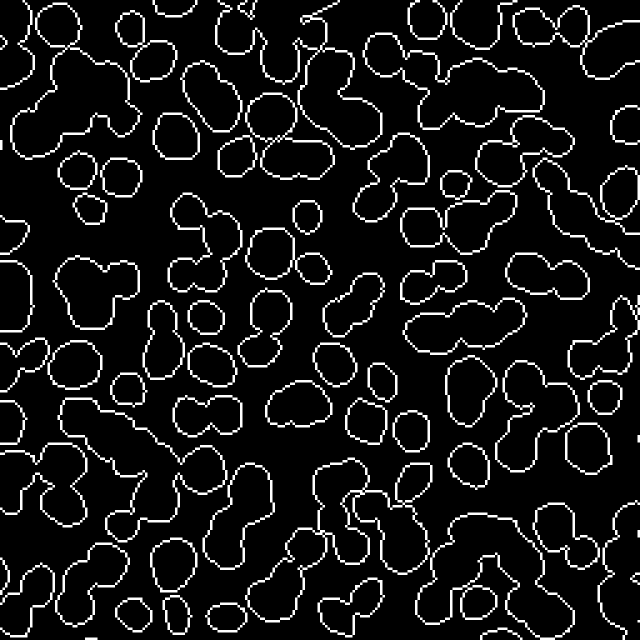
Give the GLSL for this pattern, as a Shadertoy shader.

```glsl
// Thin white outlines around a scatter of merged, slightly wobbly oval grains on black.
// Ovals sit on a jittered grid and join by the minimum of their distances; the rim of
// the union is traced one cell wide on a fine 256-cell raster, giving stepped contours.

const float RASTER = 256.0;   // raster cells per canvas height
const float GRID = 13.0;      // grains per canvas height

vec2 hash22(vec2 p) {
    vec3 a = fract(p.xyx * vec3(0.1031, 0.1030, 0.0973));
    a += dot(a, a.yzx + 33.33);
    return fract((a.xx + a.yz) * a.zy);
}

// Two-channel value noise, centred on zero
vec2 noise2(vec2 p) {
    vec2 i = floor(p), f = fract(p);
    f = f * f * (3.0 - 2.0 * f);
    vec2 low = mix(hash22(i), hash22(i + vec2(1, 0)), f.x);
    vec2 high = mix(hash22(i + vec2(0, 1)), hash22(i + vec2(1, 1)), f.x);
    return mix(low, high, f.y) - 0.5;
}

// Approximate signed distance to an ellipse with semi-axes r
float ellipse(vec2 q, vec2 r) {
    q += 1e-5;
    float k = length(q / r);
    return k * (k - 1.0) / length(q / (r * r));
}

// Signed distance to the union of all grains, negative inside
float grains(vec2 p) {
    p += 0.011 * noise2(p * 27.0 + 40.0) + 0.0035 * noise2(p * 75.0 + 90.0);
    vec2 home = floor(p * GRID);
    float d = 1.0;
    for (int y = -1; y <= 1; y++)
    for (int x = -1; x <= 1; x++) {
        vec2 id = home + vec2(x, y) + 20.0;
        vec2 shape = hash22(id + 57.0), turn = hash22(id + 131.0);
        if (turn.y > 0.94) continue;
        vec2 centre = (id - 20.0 + 0.5 + 0.84 * (hash22(id) - 0.5)) / GRID;
        float radius = mix(0.025, 0.042, shape.x);
        float stretch = mix(0.86, 1.17, shape.y);
        float angle = 3.14159 * turn.x, c = cos(angle), s = sin(angle);
        vec2 q = mat2(c, -s, s, c) * (p - centre);
        d = min(d, ellipse(q, radius * vec2(stretch, 1.0 / stretch)));
    }
    return d;
}

// 1 where a raster cell is inside but one of its four neighbours is outside
float rim(vec2 cell) {
    vec2 p = (cell + 0.5) / RASTER, e = vec2(1.0 / RASTER, 0.0);
    float d = grains(p);
    if (d > 0.0 || d < -4.0 / RASTER) return 0.0;
    float horizontal = max(grains(p + e.xy), grains(p - e.xy));
    float vertical = max(grains(p + e.yx), grains(p - e.yx));
    return step(0.0, max(horizontal, vertical));
}

void mainImage(out vec4 fragColor, in vec2 fragCoord) {
    // Blend neighbouring raster cells across one pixel, so cell edges stay smooth
    vec2 u = fragCoord / iResolution.y * RASTER - 0.5;
    vec2 cell = floor(u);
    float pixel = min(RASTER / iResolution.y, 1.0);
    vec2 t = clamp((u - cell - 0.5) / pixel + 0.5, 0.0, 1.0);

    float line = 0.0;
    for (int y = 0; y <= 1; y++)
    for (int x = 0; x <= 1; x++) {
        vec2 corner = vec2(x, y);
        vec2 w = mix(1.0 - t, t, corner);
        if (w.x * w.y > 0.001) line += w.x * w.y * rim(cell + corner);
    }
    fragColor = vec4(vec3(line), 1.0);
}
```
